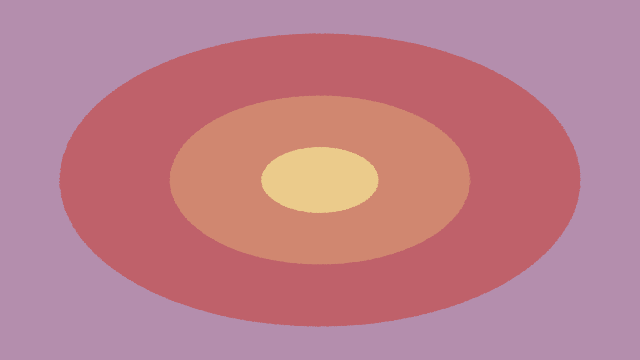
This background is drawn by a WebGL 2 fragment shader. Its source:

```glsl
#version 300 es
precision highp float;
// Flat concentric ellipses on a mauve ground, like a stylised sun.
// The distance from the centre, in canvas fractions, is cut into bands;
// a faint hashed grain roughens the rims.

#define CORE_RADIUS 0.0914
#define MIDDLE_RADIUS 0.2345
#define OUTER_RADIUS 0.4068
#define GRAIN_AMOUNT 0.0016
#define GRAIN_CELLS vec2(512.0, 288.0)

uniform vec2 u_resolution;
out vec4 fragColor;

const vec3 MAUVE = vec3(0.706, 0.557, 0.678);
const vec3 ROSE = vec3(0.749, 0.380, 0.416);
const vec3 CLAY = vec3(0.816, 0.529, 0.439);
const vec3 SAND = vec3(0.922, 0.796, 0.545);

float hash(vec2 p) {
    return fract(sin(dot(p, vec2(127.1, 311.7))) * 43758.5453);
}

// Coverage of a disc, softened over about one pixel.
float disc(float dist, float radius, float pixel) {
    return 1.0 - smoothstep(-0.5 * pixel, 0.5 * pixel, dist - radius);
}

void main() {
    vec2 uv = gl_FragCoord.xy / u_resolution;
    vec2 offset = uv - 0.5;
    float dist = length(offset);

    // Pixel size measured along the radial direction.
    float pixel = length(offset / max(dist, 1e-4) / u_resolution);

    // Fine grain on the rims.
    dist += GRAIN_AMOUNT * (hash(floor(uv * GRAIN_CELLS)) - 0.5);

    // Bands, from the ground inwards.
    vec3 color = mix(MAUVE, ROSE, disc(dist, OUTER_RADIUS, pixel));
    color = mix(color, CLAY, disc(dist, MIDDLE_RADIUS, pixel));
    color = mix(color, SAND, disc(dist, CORE_RADIUS, pixel));
    fragColor = vec4(color, 1.0);
}
```
